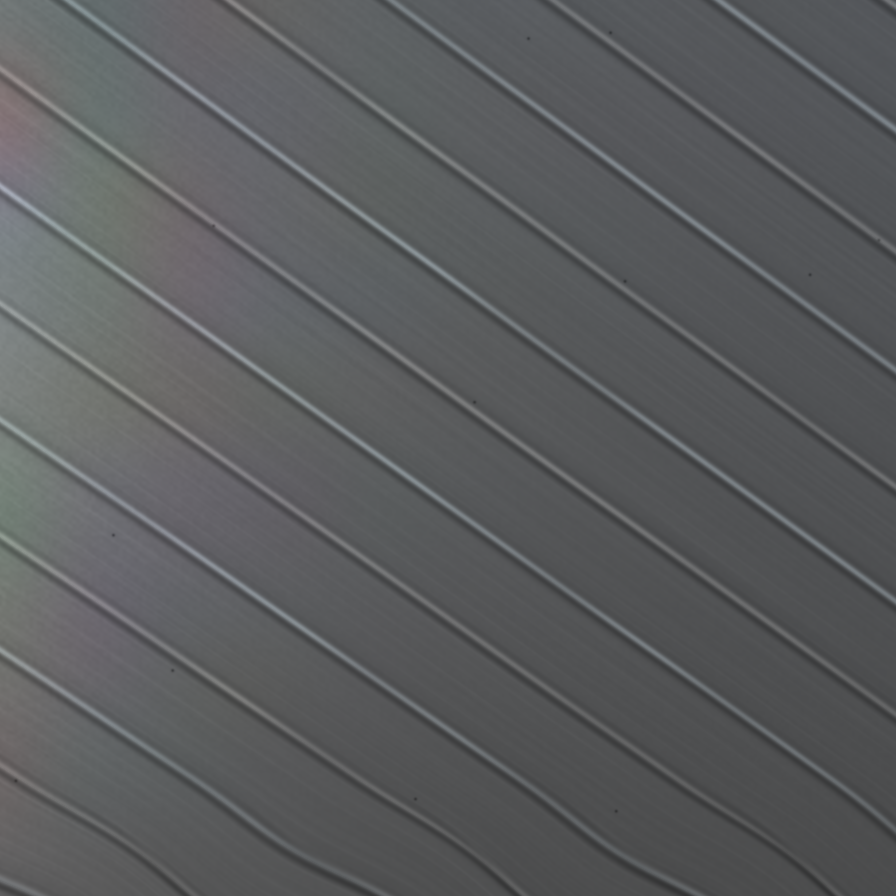
A WebGL 1 fragment shader for this texture:

```glsl
precision highp float;
// Brushed grey metal sheet with slanted raised ribs, lit from the left.

uniform vec2 u_resolution;

const float TAU = 6.2831853;
const float RIB_PITCH = 0.105;   // distance between ribs, across them
const vec3 SHEET_TINT = vec3(0.992, 1.0, 1.008);
const vec3 COOL_EDGE = vec3(0.90, 1.01, 1.07);
const vec3 WARM_EDGE = vec3(1.0, 0.99, 0.97);

float hash(vec2 p) {
  vec3 q = fract(vec3(p.xyx) * 0.1031);
  q += dot(q, q.yzx + 33.33);
  return fract((q.x + q.y) * q.z);
}

float noise(vec2 p) {
  vec2 cell = floor(p);
  vec2 f = fract(p);
  f = f * f * (3.0 - 2.0 * f);
  float low = mix(hash(cell), hash(cell + vec2(1.0, 0.0)), f.x);
  float high = mix(hash(cell + vec2(0.0, 1.0)), hash(cell + 1.0), f.x);
  return mix(low, high, f.y);
}

float bell(float d, float width) {
  return exp(-d * d / (width * width));
}

// Rib number at a point (y measured down); ribs sit at whole numbers and
// fan out slightly, so the spacing is a quadratic solved for the number.
float ribCoord(vec2 p) {
  float first = 0.078 + 0.721 * p.x;
  float pitch = 0.131 - 0.0065 * p.x;
  float bend = -0.00026 - 0.00098 * p.x;
  float drop = p.y - first;
  float root = sqrt(max(pitch * pitch + 4.0 * bend * drop, 0.0));
  return 2.0 * drop / (pitch + root);
}

// Broad light falling off from the upper left edge.
float sheetLight(vec2 p) {
  float h = p.y - 0.27;
  float glow = 0.20 * exp(-2.9 * p.x - 1.6 * h * h);
  float corner = 0.05 * exp(-18.0 * dot(p, p));
  return 0.292 + glow - corner + 0.035 * (1.0 - p.y);
}

// Fine rolling marks running along the ribs.
float streaks(float rib, float along) {
  float thin = pow(0.5 + 0.5 * cos(TAU * rib * 8.0), 6.0);
  float broken = noise(vec2(floor(rib * 8.0 + 0.5) * 7.3 + 90.0, along * 7.0));
  float soft = noise(vec2(rib * 25.0 + 300.0, along * 2.0)) - 0.5;
  return thin * broken * 0.035 + soft * 0.04;
}

// Small dark pits, one at most in each grid cell.
float pits(vec2 p) {
  vec2 g = p * 14.0;
  vec2 id = floor(g);
  vec2 centre = 0.2 + 0.6 * vec2(hash(id + 3.1), hash(id + 8.7));
  float present = step(0.94, hash(id + 21.0));
  return present * bell(length(fract(g) - centre), 0.026);
}

// Faint coloured sheen, strongest in the bright area.
vec3 sheen(vec2 p, float amount) {
  float a = noise(p * vec2(9.0, 7.0) + 4.0) - 0.5;
  float b = noise(p * vec2(7.0, 9.0) + 31.0) - 0.5;
  return amount * vec3(-0.06 * a - 0.03 * b, 0.055 * a, 0.07 * b);
}

void main() {
  vec2 p = gl_FragCoord.xy / u_resolution;
  p.y = 1.0 - p.y;

  // Dents near the lower edge shift the ribs a little.
  float dent = smoothstep(0.86, 1.0, p.y);
  float along = dot(p, vec2(0.81, 0.58));
  float rib = ribCoord(p) + 0.012 * (noise(p * 5.0 + 12.0) - 0.5);
  rib += dent * 0.10 * sin(p.x * 17.0);
  float id = floor(rib + 0.5);
  float d = (rib - id) * RIB_PITCH;

  // Sheet surface.
  float light = sheetLight(p);
  float bright = smoothstep(0.32, 0.48, light);
  float tone = light * (1.0 + streaks(rib, along));
  tone *= 1.0 + 0.035 * (0.5 - fract(rib));
  tone += (noise(p * 230.0) - 0.5) * mix(0.006, 0.022, bright);
  tone *= 1.0 - 0.35 * pits(p);
  vec3 color = tone * SHEET_TINT;
  color += vec3(-0.008, 0.0, 0.012) * p.x * (1.0 - p.y);
  color += sheen(p, bright);

  // Each rib: lit crest with a shadow on its lower side; every second is cooler.
  float cool = mod(id, 2.0);
  float wear = 0.75 + 0.5 * noise(vec2(along * 9.0, id * 5.7 + 70.0));
  float fade = 1.0 - 0.55 * smoothstep(0.72, 1.0, p.y);
  float crest = bell(d + 0.0012, 0.0033) * wear * fade;
  float shadow = bell(d - 0.0055, 0.0045) + 0.3 * bell(d + 0.008, 0.005);
  color *= 1.0 - 0.25 * shadow;
  color += crest * mix(0.13, 0.18, cool) * mix(WARM_EDGE, COOL_EDGE, cool);

  // Faint second crease beside the ribs where the sheet is dented.
  float crease = d + 0.016 * (1.2 - dent);
  color += dent * (0.035 * bell(crease, 0.004) - 0.03 * bell(crease - 0.006, 0.005));

  gl_FragColor = vec4(clamp(color, 0.0, 1.0), 1.0);
}
```
